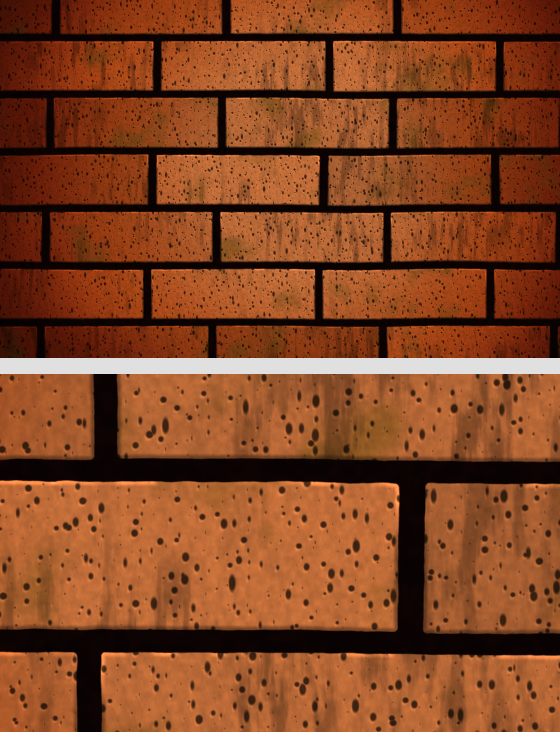
Top, the full canvas; bottom, a detail of the centre.
Give the GLSL for this texture, as a WebGL 1 fragment shader.

```glsl
precision highp float;
// Running-bond brick wall: rounded-box bricks in near-black joints, each with
// its own tone, cellular pits, vertical weather streaks and a pale worn rim.
// The light falls off from a tan centre through orange to dark red corners.

uniform vec2 u_resolution;

// All lengths are fractions of the canvas height.
#define BRICK_PITCH vec2(0.478, 0.159)
#define JOINT_WIDTH vec2(0.020, 0.018)
#define FIRST_JOINT vec2(0.1545, 0.1057)
#define ROW_DRIFT -0.0069
#define ODD_ROW_SHIFT 0.293
#define CORNER_RADIUS 0.004
#define EDGE_WOBBLE 0.0022
#define PIT_CELL vec2(0.0125, 0.0155)
#define PIT_DEPTH 0.68
#define STREAK_STRENGTH 0.30
#define TONE_VARIATION 0.20
#define LIGHT_CENTRE vec2(0.84, 0.53)

const vec3 TAN = vec3(0.71, 0.40, 0.21);
const vec3 ORANGE = vec3(0.60, 0.245, 0.075);
const vec3 RED = vec3(0.42, 0.105, 0.03);
const vec3 OLIVE = vec3(0.43, 0.29, 0.08);
const vec3 MORTAR = vec3(0.04, 0.010, 0.008);

float hash(vec2 p) {
  return fract(sin(dot(p, vec2(127.1, 311.7))) * 43758.55);
}

float valueNoise(vec2 p) {
  vec2 i = floor(p), f = fract(p);
  f = f * f * (3.0 - 2.0 * f);
  return mix(mix(hash(i), hash(i + vec2(1, 0)), f.x),
             mix(hash(i + vec2(0, 1)), hash(i + vec2(1, 1)), f.x), f.y);
}

float layeredNoise(vec2 p) {
  float sum = 0.0, gain = 0.5;
  for (int i = 0; i < 4; i++) {
    sum += gain * valueNoise(p);
    p = p * 2.07 + 13.7;
    gain *= 0.5;
  }
  return sum / 0.9375;
}

// Coverage of small pits: one irregular spot per jittered cell.
float pits(vec2 p, float blur) {
  vec2 cell = floor(p / PIT_CELL);
  float cover = 0.0;
  for (int y = -1; y <= 1; y++) {
    for (int x = -1; x <= 1; x++) {
      vec2 id = cell + vec2(x, y);
      vec2 jitter = vec2(hash(id), hash(id + 57.3));
      float size = hash(id + 91.7);
      vec2 away = p - (id + jitter) * PIT_CELL;
      float spot = length(away * vec2(1.0, mix(0.4, 1.1, jitter.x)));
      float radius = 0.0034 * size * size;
      cover = max(cover, 1.0 - smoothstep(radius - blur, radius + blur, spot));
    }
  }
  return cover;
}

float roundedBox(vec2 p, vec2 halfSize, float radius) {
  vec2 d = abs(p) - halfSize + radius;
  return length(max(d, 0.0)) + min(max(d.x, d.y), 0.0) - radius;
}

void main() {
  vec2 p = gl_FragCoord.xy / u_resolution.y;
  float pixel = 1.0 / u_resolution.y;

  // Brick layout: rows count downward, odd rows are shifted.
  vec2 warp = vec2(valueNoise(p * 5.0), valueNoise(p * 4.0 + 31.0)) - 0.5;
  vec2 wall = vec2(p.x, 1.0 - p.y) - FIRST_JOINT + warp * 0.005;
  float row = floor(wall.y / BRICK_PITCH.y) + 1.0;
  wall.x -= ROW_DRIFT * row + ODD_ROW_SHIFT * mod(row, 2.0);
  vec2 id = vec2(floor(wall.x / BRICK_PITCH.x), row);
  vec2 local = (fract(wall / BRICK_PITCH) - 0.5) * BRICK_PITCH;
  vec2 halfSize = 0.5 * (BRICK_PITCH - JOINT_WIDTH);
  halfSize -= 0.002 * vec2(hash(id + 3.1), hash(id + 8.6));
  float edge = roundedBox(local, halfSize, CORNER_RADIUS);
  edge += (layeredNoise(p * 65.0) - 0.5) * EDGE_WOBBLE;
  float brickMask = 1.0 - smoothstep(-pixel, pixel, edge);

  // Base colour graded by distance from the light, toned per brick.
  float tone = hash(id + 17.0) - 0.5;
  float falloff = length((p - LIGHT_CENTRE) * vec2(1.0, 0.95)) - tone * 0.12;
  vec3 brick = mix(TAN, ORANGE, smoothstep(0.20, 0.57, falloff));
  brick = mix(brick, RED, smoothstep(0.50, 0.84, falloff));
  brick *= 1.0 + TONE_VARIATION * tone;

  // Stains, vertical streaks and fine grain.
  vec2 face = p + id * 3.7;
  float stain = smoothstep(0.58, 0.82, layeredNoise(face * 9.0));
  brick = mix(brick, OLIVE * (1.1 - 0.5 * falloff), 0.55 * stain);
  float streak = layeredNoise(face * vec2(85.0, 14.0));
  float patchy = smoothstep(0.35, 0.75, layeredNoise(face * 6.0 + 40.0));
  brick *= 1.0 - STREAK_STRENGTH * patchy * smoothstep(0.42, 0.72, streak);
  brick *= 0.88 + 0.24 * layeredNoise(face * vec2(190.0, 150.0));

  // Pits with a lit lower lip.
  float blur = 0.0007 + 0.5 * pixel;
  float pit = pits(face, blur);
  float lip = pits(face + vec2(0.0012, 0.0025), blur) * (1.0 - pit);
  brick *= (1.0 - PIT_DEPTH * pit) * (1.0 + 0.16 * lip);

  // Pale chipped upper rim, shaded lower edge.
  float rim = smoothstep(-0.0055, -0.001, edge);
  float chipped = smoothstep(0.30, 0.60, valueNoise(p * vec2(40.0, 12.0)));
  float upper = smoothstep(0.0, 0.06, -local.y);
  brick *= 1.0 + rim * mix(-0.35, 0.40 * chipped, upper);

  // Joint and outer darkening.
  vec3 mortar = MORTAR * (0.5 + layeredNoise(p * 90.0));
  vec3 colour = mix(mortar, brick, brickMask);
  colour *= 1.0 - 0.45 * smoothstep(0.68, 1.02, length(p - LIGHT_CENTRE));
  gl_FragColor = vec4(colour, 1.0);
}
```
